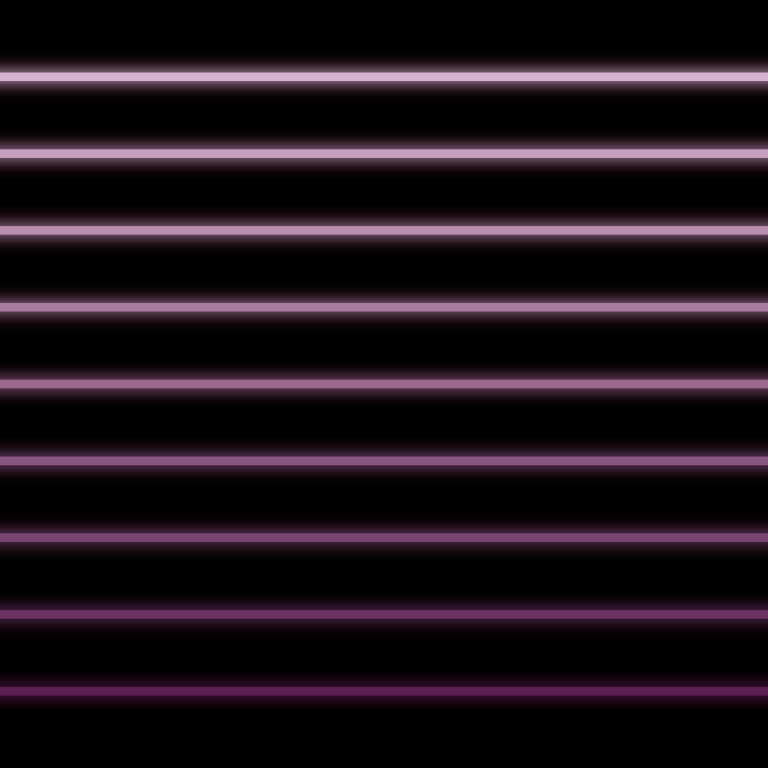
This pattern is drawn by a Shadertoy shader. Its source:

```glsl
const float SPACING = 0.1;
const float LINE_COUNT = 9.0;
const float HALF_WIDTH = 0.0056;
const vec3 GLOW_RADIUS = vec3(0.0165, 0.0148, 0.0152);
const float GLOW_STRENGTH = 0.56;
const vec3 LOW_COLOUR = vec3(0.36, 0.12, 0.32);
const vec3 HIGH_COLOUR = vec3(0.84, 0.70, 0.82);

// Antialiased coverage of a bar around distance zero
float barMask(float dist, float halfWidth, float pixel) {
    return clamp((halfWidth - dist) / pixel + 0.5, 0.0, 1.0);
}

// Soft halo; red reaches furthest and warms the dark rim
vec3 halo(float dist, vec3 radius) {
    vec3 reach = dist / radius;
    return exp(-reach * reach);
}

// Line colour grows paler from the lowest line to the highest
vec3 lineColour(float index, float count) {
    return mix(LOW_COLOUR, HIGH_COLOUR, (index - 1.0) / (count - 1.0));
}

void mainImage(out vec4 fragColor, in vec2 fragCoord) {
    float height = fragCoord.y / iResolution.y;
    float pixel = 1.0 / iResolution.y;

    // Nearest line, leaving the top and bottom margins empty
    float index = clamp(floor(height / SPACING + 0.5), 1.0, LINE_COUNT);
    float dist = abs(height - index * SPACING);

    vec3 tint = lineColour(index, LINE_COUNT);
    vec3 glow = GLOW_STRENGTH * tint * halo(dist, GLOW_RADIUS);
    vec3 colour = mix(glow, tint, barMask(dist, HALF_WIDTH, pixel));
    fragColor = vec4(colour, 1.0);
}
```
